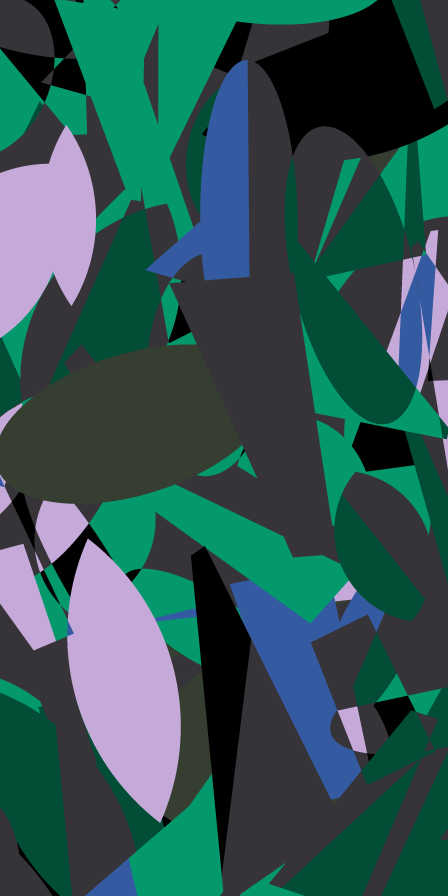
Give the GLSL for this background, as a Shadertoy shader.

```glsl
// Flat abstract collage of overlapping leaves, ovals and tapered blades, mostly upright.
#define SHAPES 68
#define GRID 4
#define SEED 4.0
#define HALF_WIDTH vec2(0.060, 0.160)
#define HALF_LENGTH vec2(0.17, 0.38)
#define TILT 1.2
#define CROSS_SHARE 0.24
#define OVERLAY_SHARE 0.36
#define SPLIT_SHARE 0.40

float hash(float n, float k) {
    return fract(sin(n * 127.1 + k * 311.7 + SEED) * 43758.5453);
}

// Tones run around a circle; each colour owns an arc matching its share.
vec3 palette(float tone) {
    if (tone < 0.320) return vec3(0.212, 0.204, 0.224); // charcoal
    if (tone < 0.515) return vec3(0.016, 0.600, 0.424); // emerald
    if (tone < 0.610) return vec3(0.770, 0.663, 0.850); // lilac
    if (tone < 0.785) return vec3(0.004, 0.302, 0.212); // bottle green
    if (tone < 0.855) return vec3(0.0);                 // black
    if (tone < 0.945) return vec3(0.204, 0.357, 0.632); // blue
    return vec3(0.208, 0.243, 0.192);                   // olive
}

bool insideOval(vec2 p, vec2 size) {
    vec2 q = p / size;
    return dot(q, q) < 1.0;
}

// Intersection of two equal circles, pointed at both ends.
bool insideLeaf(vec2 p, vec2 size) {
    float radius = dot(size, size) / (2.0 * size.x);
    return length(vec2(abs(p.x) + radius - size.x, p.y)) < radius;
}

// Straight-sided strip with a taper and slanted ends.
bool insideBlade(vec2 p, vec2 size, float taper, float slant) {
    float halfWidth = size.x * (0.65 + taper * p.y / size.y);
    return abs(p.x) < halfWidth && abs(p.y + slant * p.x) < size.y;
}

bool insideShape(vec2 p, vec2 size, float kind, float lean) {
    if (kind < 0.24) return insideOval(p, size);
    if (kind < 0.42) return insideOval(p, size) && p.x > lean * p.y - 0.2 * size.x;
    if (kind < 0.62) return insideLeaf(p, size);
    return insideBlade(p, size, 0.6 * lean, 0.4 * lean);
}

// Charcoal ground with angular black gaps.
float groundTone(vec2 p) {
    float wedge = sin(5.0 * p.x + 2.1 * p.y) + sin(7.3 * p.y - 2.4 * p.x + 1.0);
    return wedge > 0.7 ? 0.83 : 0.10;
}

void mainImage(out vec4 fragColor, in vec2 fragCoord) {
    float aspect = iResolution.y / iResolution.x;
    float tones[GRID * GRID];
    vec2 points[GRID * GRID];

    // Sub-pixel samples keep every edge smooth.
    for (int s = 0; s < GRID * GRID; s++) {
        vec2 offset = (vec2(s % GRID, s / GRID) + 0.5) / float(GRID) - 0.5;
        points[s] = (fragCoord + offset) / iResolution.x;
        tones[s] = groundTone(points[s]);
    }

    // Paint evenly scattered shapes from back to front.
    for (int i = 0; i < SHAPES; i++) {
        float id = float(i) + 1.0;
        vec2 spread = fract(id * vec2(0.7549, 0.5698) + 0.5);
        vec2 center = (spread * 1.16 - 0.08) * vec2(1.0, aspect);
        center += 0.12 * (vec2(hash(id, 1.0), hash(id, 2.0)) - 0.5);

        vec2 size = vec2(mix(HALF_WIDTH.x, HALF_WIDTH.y, hash(id, 3.0)),
                         mix(HALF_LENGTH.x, HALF_LENGTH.y, hash(id, 4.0)));
        // A few shapes lie across the upright ones.
        float angle = TILT * (hash(id, 5.0) - 0.5);
        if (hash(id, 10.0) < CROSS_SHARE) angle += 1.5708;
        mat2 turn = mat2(cos(angle), sin(angle), -sin(angle), cos(angle));

        float kind = hash(id, 6.0);
        float lean = 2.0 * hash(id, 7.0) - 1.0;
        float tone = fract(id * 0.618 + 0.15);
        bool overlay = hash(id, 8.0) < OVERLAY_SHARE;
        bool split = hash(id, 9.0) < SPLIT_SHARE;

        for (int s = 0; s < GRID * GRID; s++) {
            vec2 p = turn * (points[s] - center);
            if (!insideShape(p, size, kind, lean)) continue;
            // Overlays shift what lies below; split shapes carry two tones.
            float shift = split && p.x + 0.5 * lean * p.y > 0.0 ? 0.41 : 0.0;
            tones[s] = fract(overlay ? tones[s] + 0.37 : tone + shift);
        }
    }

    vec3 color = vec3(0.0);
    for (int s = 0; s < GRID * GRID; s++) color += palette(tones[s]);
    fragColor = vec4(color / float(GRID * GRID), 1.0);
}
```
